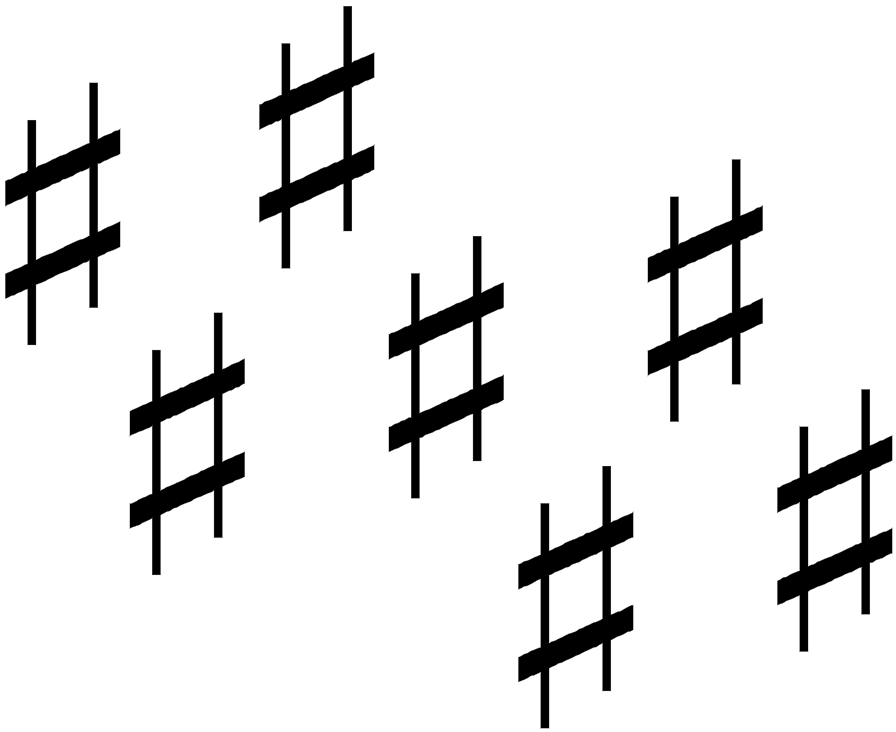
Write a WebGL 1 fragment shader that draws this pattern.

```glsl
precision highp float;
// Seven black sharp-shaped signs scattered on white: two upright stems crossed
// by two thick slanted bars. Each column holds one sign, whose row steps by
// three modulo seven; value noise slightly roughens the bar edges.

uniform vec2 u_resolution;

// All lengths are fractions of the canvas width.
const int SIGN_COUNT = 7;
const float ROW_COUNT = 7.0;
const float ROW_STRIDE = 3.0;                   // rows moved per column
const float FIRST_ROW = 1.0;
const vec2 GRID_ORIGIN = vec2(0.0645, 0.6638);  // column 0, top row
const vec2 GRID_STEP = vec2(0.14453, -0.08555);
const float FIRST_NUDGE = 0.0055;               // first column sits a bit right

const float STEM_OFFSET = 0.0345;
const float STEM_STAGGER = 0.0208;              // right stem up, left stem down
const vec2 STEM_HALF = vec2(0.0047, 0.1255);
const float BAR_OFFSET = 0.0517;
const vec2 BAR_HALF = vec2(0.0641, 0.0139);
const float BAR_SLOPE = 0.455;

const float ROUGHNESS = 0.0011;
const float ROUGH_FREQUENCY = 260.0;
const float EDGE_PIXELS = 1.2;
const vec3 PAPER = vec3(1.0);
const vec3 INK = vec3(0.0);

float hash(vec2 p) {
  vec3 q = fract(p.xyx * 0.1031);
  q += dot(q, q.yzx + 33.33);
  return fract((q.x + q.y) * q.z);
}

float valueNoise(float x, float seed) {
  float cell = floor(x);
  float t = smoothstep(0.0, 1.0, x - cell);
  return mix(hash(vec2(cell, seed)), hash(vec2(cell + 1.0, seed)), t);
}

float boxDistance(vec2 p, vec2 halfSize) {
  vec2 d = abs(p) - halfSize;
  return length(max(d, 0.0)) + min(max(d.x, d.y), 0.0);
}

float stemsDistance(vec2 p) {
  float side = p.x < 0.0 ? -1.0 : 1.0;
  return boxDistance(p - side * vec2(STEM_OFFSET, STEM_STAGGER), STEM_HALF);
}

float barsDistance(vec2 p, float seed) {
  // Shear the slant away, then fold both bars onto one.
  float sheared = p.y - BAR_SLOPE * p.x;
  float across = abs(sheared) - BAR_OFFSET;
  float edgeSeed = seed * 4.0 + step(0.0, sheared) * 2.0 + step(0.0, across);
  float wobble = valueNoise(p.x * ROUGH_FREQUENCY + 100.0, edgeSeed) - 0.5;
  float thickness = abs(across) - BAR_HALF.y - ROUGHNESS * wobble;
  return max(abs(p.x) - BAR_HALF.x, thickness * inversesqrt(1.0 + BAR_SLOPE * BAR_SLOPE));
}

vec2 signCentre(float column) {
  float row = mod(FIRST_ROW + ROW_STRIDE * column, ROW_COUNT);
  vec2 centre = GRID_ORIGIN + GRID_STEP * vec2(column, row);
  centre.x += FIRST_NUDGE * (1.0 - step(0.5, column));
  return centre;
}

void main() {
  vec2 p = gl_FragCoord.xy / u_resolution.x;

  // Nearest edge over all signs.
  float nearest = 1.0;
  for (int i = 0; i < SIGN_COUNT; i++) {
    float column = float(i);
    vec2 q = p - signCentre(column);
    nearest = min(nearest, min(stemsDistance(q), barsDistance(q, column)));
  }

  float coverage = clamp(0.5 - nearest * u_resolution.x / EDGE_PIXELS, 0.0, 1.0);
  gl_FragColor = vec4(mix(PAPER, INK, coverage), 1.0);
}
```
